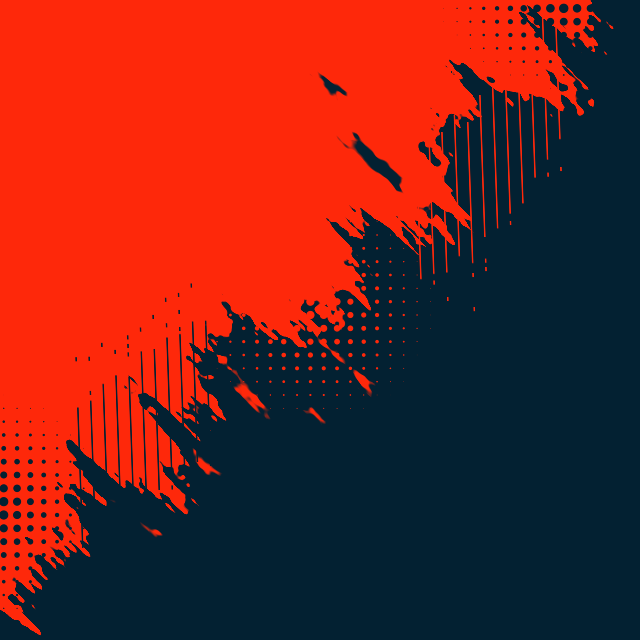
This background is drawn by a WebGL 1 fragment shader. Its source:

```glsl
precision highp float;
// Red and navy split along a torn diagonal brush edge, with halftone dots and thin broken lines.
uniform vec2 u_resolution;

float hash(vec2 p) {
  p = fract(p * vec2(0.1031, 0.1137));
  p += dot(p, p.yx + 33.33);
  return fract((p.x + p.y) * p.x * 7.31);
}

float noise(vec2 p) {
  vec2 i = floor(p), f = fract(p);
  f = f * f * (3.0 - 2.0 * f);
  i += 200.0;
  return mix(mix(hash(i), hash(i + vec2(1, 0)), f.x),
             mix(hash(i + vec2(0, 1)), hash(i + vec2(1, 1)), f.x), f.y);
}

// Soft window that is 1 between lo and hi
float span(float x, float lo, float hi) {
  return smoothstep(lo - 0.006, lo + 0.006, x) - smoothstep(hi - 0.006, hi + 0.006, x);
}

// Distance to a stroke running across the diagonal; ab = (along, across)
float stroke(vec2 ab, vec2 centre, float halfWidth, float halfLength) {
  vec2 d = abs(ab - centre);
  return max(d.x - halfWidth, (d.y - halfLength) * 0.5);
}

// Brush edge: how far the red reaches across the diagonal at position t
float edgeProfile(float t) {
  return -0.052
    - 0.035 * span(t, 0.28, 0.384)
    - 0.150 * span(t, 0.386, 0.427)
    + 0.090 * span(t, 0.446, 0.583) * smoothstep(0.42, 0.50, t)
    - 0.105 * span(t, 0.583, 0.618)
    + 0.026 * span(t, 0.625, 0.716)
    - 0.075 * span(t, 0.723, 0.895)
    + 0.052 * span(t, 0.911, 1.155)
    - 0.060 * span(t, 1.165, 1.243)
    + 0.060 * span(t, 1.25, 1.30);
}

// Positive inside the red paint
float paint(vec2 p) {
  vec2 ab = vec2(p.x + p.y, p.x - p.y);
  float t = mod(ab.x - 0.078, 1.202) + 0.078;
  float edge = edgeProfile(t) + 0.10 * span(ab.x, 1.285, 1.40);

  // Long bristle streaks, fine scratches and round specks
  float rough = 0.085 * (noise(ab * vec2(42.0, 9.0)) - 0.5)
              + 0.085 * (noise(ab * vec2(125.0, 25.0) + 17.0) - 0.5)
              + 0.055 * (noise(p * 95.0 + 41.0) - 0.5);
  float f = edge - ab.y + rough;

  // Loose dark scratches in the red
  f = min(f, stroke(ab, vec2(1.339, -0.165), 0.013, 0.075) + rough * 0.2);
  f = min(f, stroke(ab, vec2(1.384, -0.355), 0.003, 0.020) + rough * 0.2);
  // Loose red splashes in the dark
  f = max(f, rough * 0.2 - stroke(ab, vec2(0.404, 0.020), 0.003, 0.045));
  f = max(f, rough * 0.2 - stroke(ab, vec2(0.587, 0.040), 0.009, 0.025));
  f = max(f, rough * 0.2 - stroke(ab, vec2(0.776, 0.010), 0.004, 0.040));
  f = max(f, rough * 0.2 - stroke(ab, vec2(0.844, 0.146), 0.003, 0.015));
  return max(f, rough * 0.25 - stroke(ab, vec2(0.970, 0.100), 0.004, 0.060));
}

// Halftone dots shrinking away from a centre
float dots(vec2 p, vec2 centre, vec2 reach, float size, float px) {
  vec2 cell = fract(p * 48.0 - vec2(0.28, 0.375) + 0.5) - 0.5;
  float r = size * (1.0 - length((p - cell / 48.0 - centre) / reach)) / 48.0;
  float d = length(cell) / 48.0 - r;
  return step(0.0, r) * (1.0 - smoothstep(-0.6 * px, 0.6 * px, d));
}

// Leaning thin lines; beyond holds the distance past their end
float lines(vec2 p, float id, float phase, float beyond, float px) {
  float across = abs(p.x + 0.035 * p.y - phase - id * 0.02044);
  float row = p.y * 75.0 + hash(vec2(id + 60.0, 5.0));
  float dash = step(0.86, hash(vec2(id + 90.0, floor(row))))
             * smoothstep(0.0, 75.0 * px, 0.3 - abs(fract(row) - 0.5))
             * step(beyond, 0.085);
  float body = smoothstep(-px, px, -beyond) * step(-0.22, beyond);
  return max(body, dash) * (1.0 - smoothstep(0.0012 - 0.5 * px, 0.0012 + 0.5 * px, across));
}

void main() {
  float px = 1.0 / min(u_resolution.x, u_resolution.y);
  vec2 p = gl_FragCoord.xy / u_resolution;
  float red = smoothstep(-2.5 * px, 2.5 * px, paint(p));

  // Red halftone and hanging lines over the dark side
  red = max(red, dots(p, vec2(0.49, 0.518), vec2(0.19, 0.176), 0.33, px));
  float lean = p.x + 0.035 * p.y;
  float id = floor((lean - 0.8205) / 0.02044 + 0.5);
  float x = id * 0.02044 + 0.8;
  float end = 0.57 + 4.2 * (x - 0.651) * (x - 0.651) + 0.03 * (hash(vec2(id + 50.0, 2.0)) - 0.5);
  red = max(red, lines(p, id, 0.8205, end - p.y, px) * step(0.645, x) * step(x, 0.89));

  // Dark halftone and rising lines over the red side
  float dark = max(dots(p, vec2(0.0, 0.206), vec2(0.16, 0.18), 0.37, px),
                   dots(p, vec2(0.88, 0.99), vec2(0.19, 0.13), 0.36, px));
  id = floor((lean - 0.257) / 0.02044 + 0.5);
  x = id * 0.02044 + 0.241;
  end = 0.485 - 0.6 * max(0.0, 0.3 - x) + 0.03 * (hash(vec2(id + 50.0, 8.0)) - 0.5);
  dark = max(dark, lines(p, id, 0.257, p.y - end, px) * step(0.115, x) * step(x, 0.335));
  red *= 1.0 - dark;

  vec3 navy = vec3(0.01, 0.13, 0.195), scarlet = vec3(0.998, 0.155, 0.04);
  gl_FragColor = vec4(mix(navy, scarlet, red), 1.0);
}
```
